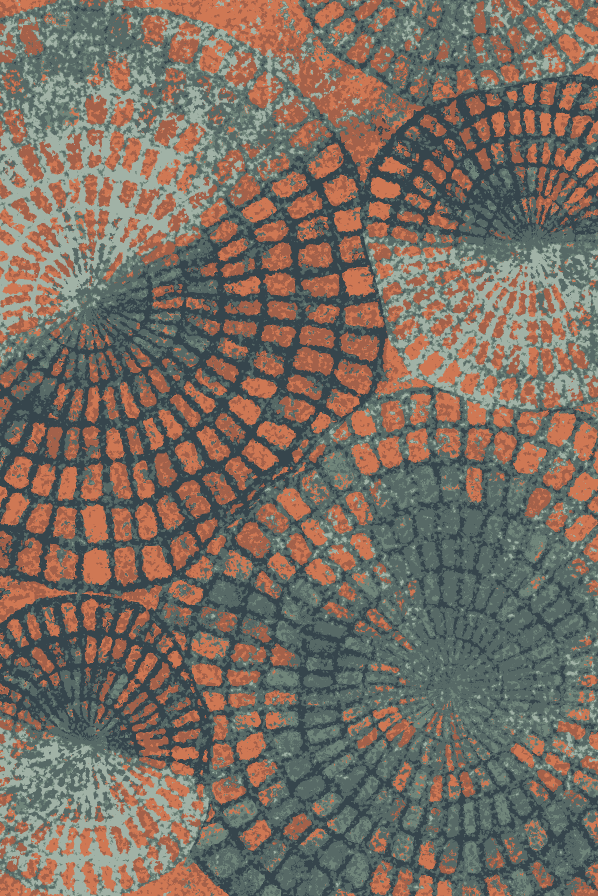
This pattern is drawn by a Shadertoy shader. Its source:

```glsl
// Weathered mosaic of overlapping rosettes: each point joins its nearest disc,
// polar rings and spokes cut it into rough bricks, and thresholded gradient
// noise stains bricks and grout with a few flat colours.
#define GRAIN_SCALE 155.0
#define ROUGHNESS 0.0075
#define GROUT_WIDTH 0.0043
#define WEAR 0.27
#define WARMTH 0.13
#define GROUT_TONE 0.03
#define RING_CURVE 0.85
#define SAMPLES 2

const float TAU = 6.2831853;
const vec3 NAVY   = vec3(0.21, 0.27, 0.30);
const vec3 TEAL   = vec3(0.34, 0.41, 0.40);
const vec3 SAGE   = vec3(0.44, 0.52, 0.48);
const vec3 MINT   = vec3(0.63, 0.70, 0.65);
const vec3 RUST   = vec3(0.64, 0.38, 0.29);
const vec3 ORANGE = vec3(0.81, 0.47, 0.33);

// Rosettes: centre x, centre y, radius
const int COUNT = 5;
const vec3 DISCS[COUNT] = vec3[COUNT](
    vec3(0.104, 0.668, 0.325), vec3(0.501, 0.232, 0.335),
    vec3(0.592, 0.730, 0.190), vec3(0.098, 0.167, 0.165),
    vec3(0.520, 1.090, 0.205));
// Pale side of each rosette: direction angle, strength
const vec2 GLEAMS[COUNT] = vec2[COUNT](
    vec2(2.15, 0.80), vec2(0.80, 0.12), vec2(-1.6, 0.75),
    vec2(-1.9, 0.85), vec2(-1.6, 0.40));

vec2 hash2(vec2 p) {
    vec3 q = fract(p.xyx * vec3(0.1031, 0.1030, 0.0973));
    q += dot(q, q.yzx + 33.33);
    return fract((q.xx + q.yz) * q.zy);
}

float gradientDot(vec2 cell, vec2 offset) {
    float angle = TAU * hash2(cell).x;
    return dot(vec2(cos(angle), sin(angle)), offset);
}

float gradientNoise(vec2 p) {
    vec2 i = floor(p), f = p - i;
    vec2 s = f * f * f * (f * (f * 6.0 - 15.0) + 10.0);
    vec2 e = vec2(1.0, 0.0);
    float low = mix(gradientDot(i, f), gradientDot(i + e, f - e), s.x);
    float high = mix(gradientDot(i + e.yx, f - e.yx), gradientDot(i + 1.0, f - 1.0), s.x);
    return 1.5 * mix(low, high, s.y);
}

float fbm(vec2 p) {
    float sum = 0.0, gain = 0.65;
    for (int i = 0; i < 3; i++) {
        sum += gain * gradientNoise(p);
        p = mat2(1.6, 1.2, -1.2, 1.6) * p + 17.3;
        gain *= 0.6;
    }
    return sum;
}

float roundBox(vec2 p, vec2 halfSize, float corner) {
    vec2 q = abs(p) - halfSize + corner;
    return length(max(q, 0.0)) + min(max(q.x, q.y), 0.0) - corner;
}

// Distance to the brick holding q; also returns the brick's hash cell
float brickDistance(vec2 q, float radius, out vec2 cell) {
    float rings = floor(3.0 + 18.0 * radius);
    float dist = length(q);
    float ring = floor(rings * pow(dist / radius, RING_CURVE));
    float inner = radius * pow(ring / rings, 1.0 / RING_CURVE);
    float outer = radius * pow((ring + 1.0) / rings, 1.0 / RING_CURVE);
    float spokes = 30.0 + 8.0 * floor(ring / 2.0);
    float turn = (atan(q.y, q.x) / TAU + 0.5) * spokes;
    cell = vec2(floor(turn), ring);
    vec2 size = vec2(outer - inner, TAU * dist / spokes);
    vec2 local = vec2(dist - 0.5 * (inner + outer), (fract(turn) - 0.5) * size.y);
    float gap = min(GROUT_WIDTH, 0.2 * size.y);
    return roundBox(local, 0.5 * size - gap, 0.2 * size.y);
}

vec3 mosaic(vec2 p) {
    float grain = fbm(p * GRAIN_SCALE);
    float blotch = fbm(p * 34.0 + 5.0);
    float drift = fbm(p * 5.0 + 41.0);
    vec2 bent = p + 0.007 * vec2(gradientNoise(p * 13.0), gradientNoise(p * 13.0 + 70.0));

    // Nearest rosette, by distance relative to its radius
    float best = 1e3, second = 1e3;
    int id = 0;
    for (int i = 0; i < COUNT; i++) {
        float ratio = distance(bent, DISCS[i].xy) / DISCS[i].z;
        second = min(second, max(best, ratio));
        if (ratio < best) { best = ratio; id = i; }
    }
    vec3 disc = DISCS[id];
    vec2 q = bent - disc.xy, cell;

    // Bricks inside the discs, plain shards in the gaps between them
    float shape = brickDistance(q, disc.z, cell);
    shape = max(shape, GROUT_WIDTH - 0.5 * (second - best) * disc.z);
    if (best > 1.0) shape = (1.0 - best) * disc.z + GROUT_WIDTH;
    shape += ROUGHNESS * (0.5 * grain + 0.6 * blotch);
    bool worn = 0.6 * grain + 0.7 * blotch - 0.25 * drift > WEAR;

    // Grout runs from navy to mint toward the pale side
    vec2 gleam = GLEAMS[id];
    float side = smoothstep(-0.12, 0.12, dot(q, vec2(cos(gleam.x), sin(gleam.x))) / disc.z);
    float tone = GROUT_TONE + gleam.y * (side * (1.25 - 0.5 * min(best, 1.0)) - 0.3);
    tone += 0.65 * grain + 0.4 * blotch + 0.3 * drift;
    vec3 grout = tone < 0.02 ? NAVY : tone < 0.34 ? TEAL : tone < 0.5 ? SAGE : MINT;

    // Bricks turn warmer toward the rim
    vec2 chance = hash2(cell + 60.0 * float(id + 1));
    float warm = WARMTH + 0.6 * (best - 0.55) + 0.9 * drift + 0.45 * (chance.x - 0.5);
    warm += 0.35 * grain + (id == 1 ? -0.15 : 0.15);
    float glow = grain + 0.5 * drift + 0.5 * (chance.y - 0.5) + 0.3 * (best - 0.6);
    vec3 brick = warm > 0.0 ? (glow > 0.0 ? ORANGE : RUST) : (glow > -0.1 ? SAGE : TEAL);
    return shape < 0.0 && !worn ? brick : grout;
}

void mainImage(out vec4 fragColor, in vec2 fragCoord) {
    // Average a small grid of samples for smooth edges
    vec3 sum = vec3(0.0);
    for (int k = 0; k < SAMPLES * SAMPLES; k++) {
        vec2 offset = (vec2(k % SAMPLES, k / SAMPLES) + 0.5) / float(SAMPLES) - 0.5;
        sum += mosaic((fragCoord + offset) / iResolution.y);
    }
    fragColor = vec4(sum / float(SAMPLES * SAMPLES), 1.0);
}
```
